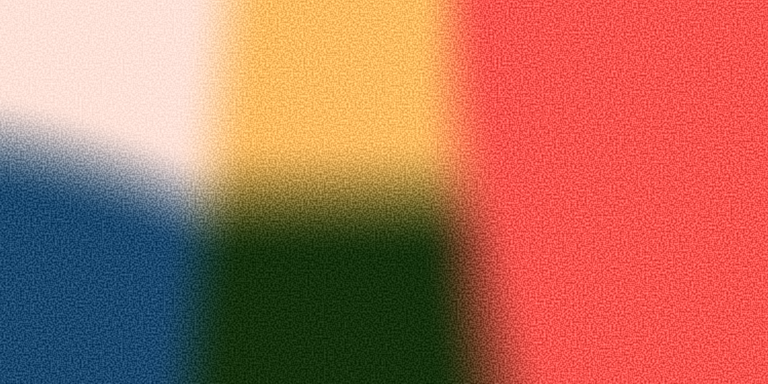
Give the GLSL for this background, as a Shadertoy shader.

```glsl
vec2 gradientAt(vec2 cell) {
    vec3 p = fract(cell.xyx * vec3(0.1031, 0.1030, 0.0973));
    p += dot(p, p.yzx + 33.33);
    float angle = 6.2832 * fract((p.x + p.y) * p.z);
    return vec2(cos(angle), sin(angle));
}

float gradientNoise(vec2 p) {
    vec2 cell = floor(p), f = fract(p);
    vec2 u = f * f * f * (f * (f * 6.0 - 15.0) + 10.0);
    vec2 e = vec2(0.0, 1.0);
    float a = dot(gradientAt(cell), f);
    float b = dot(gradientAt(cell + e.yx), f - e.yx);
    float c = dot(gradientAt(cell + e.xy), f - e.xy);
    float d = dot(gradientAt(cell + e.yy), f - e.yy);
    return mix(mix(a, b, u.x), mix(c, d, u.x), u.y);
}

// Soft step of the given half width around an edge
float softEdge(float edge, float halfWidth, float x) {
    return smoothstep(edge - halfWidth, edge + halfWidth, x);
}

void mainImage(out vec4 fragColor, in vec2 fragCoord) {
    vec2 uv = fragCoord / iResolution.xy;
    float depth = 1.0 - uv.y;

    vec3 blush  = vec3(1.00, 0.89, 0.85);
    vec3 amber  = vec3(1.00, 0.745, 0.39);
    vec3 coral  = vec3(0.99, 0.345, 0.325);
    vec3 navy   = vec3(0.12, 0.30, 0.45);
    vec3 forest = vec3(0.09, 0.20, 0.06);

    // Left and middle columns, each fading downwards
    float leftHorizon = 0.625 - 0.40 * uv.x - 0.9 * uv.x * uv.x;
    vec3 left = mix(navy, blush, softEdge(leftHorizon, 0.14, uv.y));
    vec3 middle = mix(forest, amber, softEdge(0.485, 0.16, uv.y));

    // Columns joined along leaning, blurred seams
    vec3 color = mix(left, middle, softEdge(0.297 - 0.05 * depth, 0.055, uv.x));
    float coralEdge = 0.588 + 0.055 * depth * depth;
    color = mix(color, coral, softEdge(coralEdge, 0.045 + 0.035 * depth, uv.x));

    // Fine grain, strongest in the midtones
    float grain = gradientNoise(fragCoord / iResolution.y * 187.0 + 7.3);
    float tone = dot(color, vec3(0.3, 0.5, 0.2));
    color += (grain * 0.26 - 0.02) * 4.0 * tone * (1.0 - tone);

    fragColor = vec4(clamp(color, 0.0, 1.0), 1.0);
}
```
